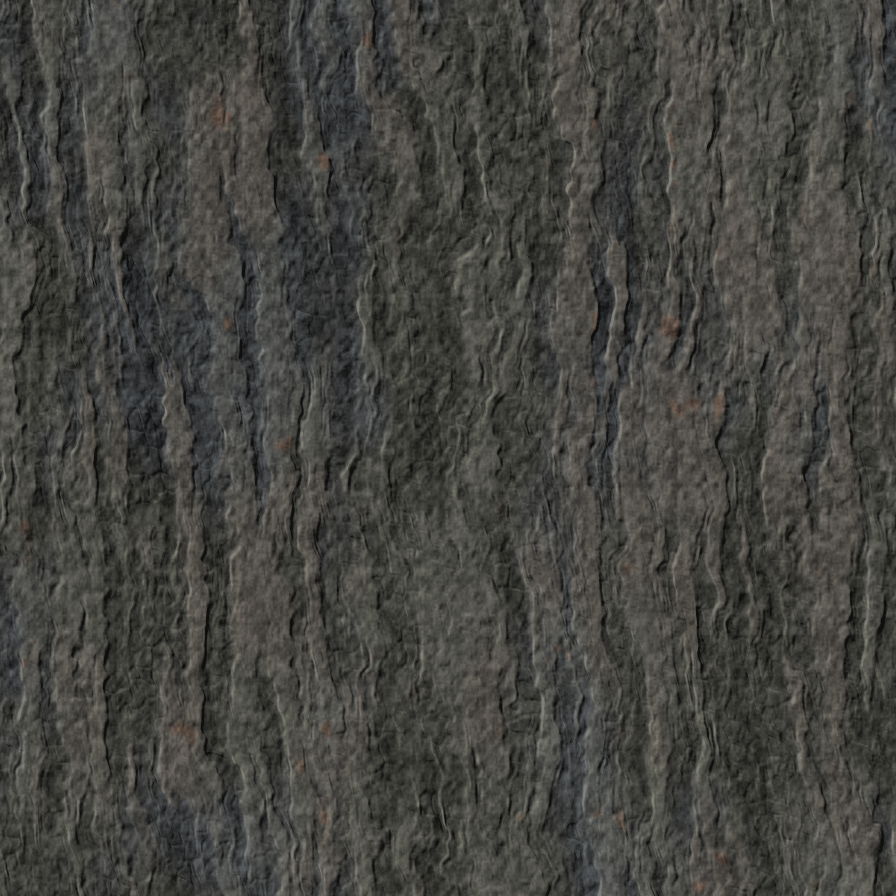
Reproduce this texture procedurally as a three.js fragment shader.

```glsl
// Weathered tree bark: long, narrow, ragged ridges over dark crumbling furrows.
// A height field of stretched noise and broken flakes is lit from the upper left,
// then tinted olive, slate and brown by depth and by broad patches.
varying vec2 vUv;

const vec3 OLIVE = vec3(1.0, 1.0, 0.92);
const vec3 SLATE = vec3(0.96, 1.0, 1.03);
const vec3 BROWN = vec3(1.06, 1.0, 0.93);
const vec3 RUST = vec3(1.18, 0.98, 0.85);

float hash(vec2 p) {
  return fract(sin(dot(p, vec2(127.1, 311.7))) * 43758.5453);
}

vec2 hash2(vec2 p) {
  return vec2(hash(p), hash(p + 19.19));
}

float noise(vec2 p) {
  vec2 cell = floor(p);
  vec2 f = fract(p);
  f = f * f * (3.0 - 2.0 * f);
  float low = mix(hash(cell), hash(cell + vec2(1.0, 0.0)), f.x);
  float high = mix(hash(cell + vec2(0.0, 1.0)), hash(cell + vec2(1.0, 1.0)), f.x);
  return mix(low, high, f.y);
}

float fbm(vec2 p) {
  float sum = 0.0;
  float weight = 0.5;
  for (int i = 0; i < 4; i++) {
    sum += weight * noise(p);
    p = p * 2.03 + 17.3;
    weight *= 0.5;
  }
  return sum / 0.9375;
}

// Random offset in both directions, each from -0.5 to 0.5
vec2 jitter(vec2 p) {
  return vec2(noise(p), noise(p + 37.7)) - 0.5;
}

// x: distance measure to the nearest crack, y: random value of the flake
vec2 flakes(vec2 p) {
  vec2 cell = floor(p);
  float nearest = 8.0;
  float second = 8.0;
  float id = 0.0;
  for (int j = -1; j <= 1; j++) {
    for (int i = -1; i <= 1; i++) {
      vec2 c = cell + vec2(float(i), float(j));
      float d = length(c + hash2(c) - p);
      if (d < nearest) {
        second = nearest;
        nearest = d;
        id = hash(c + 5.7);
      } else {
        second = min(second, d);
      }
    }
  }
  return vec2(second - nearest, id);
}

// Leaning, forking and ragged distortion of the vertical grain
vec2 warp(vec2 p) {
  float lean = 0.06 * p.y + 0.09 * (fbm(p * vec2(5.0, 4.0)) - 0.5);
  vec2 ragged = 0.011 * jitter(p * vec2(42.0, 30.0)) + 0.007 * jitter(p * vec2(110.0, 85.0));
  return p + vec2(lean, 0.0) + ragged;
}

// x: height, y: ridge mask, z: strand depth, w: fine grain
vec4 bark(vec2 p) {
  vec2 q = warp(p);
  float strands = fbm(q * vec2(50.0, 6.0));
  float ridge = smoothstep(0.4, 0.62, strands);
  vec2 flake = flakes(q * vec2(82.0, 46.0));
  float broken = smoothstep(0.3, 0.65, noise(q * vec2(34.0, 26.0) + 9.0));
  float plate = smoothstep(0.0, 0.3, flake.x);
  float grain = fbm(p * vec2(150.0, 105.0));
  float height = 0.55 * ridge + 0.5 * strands + 0.36 * grain;
  height += broken * mix(0.15, 0.09, ridge) * plate;
  height += mix(0.2, 0.1, ridge) * flake.y;
  return vec4(height, ridge, strands, grain);
}

// Brightness from slope, ridge height, crevice shadow and grain
float shade(vec4 surface, float relief, float patchTone) {
  float tone = 0.276 + 0.31 * relief + 0.065 * (surface.y - 0.5);
  tone += 0.24 * (surface.w - 0.5) + 0.06 * (patchTone - 0.5);
  tone -= 0.05 * (1.0 - smoothstep(0.24, 0.4, surface.z));
  tone += 0.12 * min(relief + 0.1, 0.0);
  return clamp(tone, 0.06, 0.5);
}

vec3 barkTint(vec2 p, float ridge) {
  float cool = smoothstep(0.48, 0.7, fbm(p * vec2(8.0, 3.5) + 31.0));
  float warm = smoothstep(0.45, 0.65, fbm(p * vec2(11.0, 5.0) + 53.0));
  float rust = smoothstep(0.72, 0.84, fbm(p * vec2(36.0, 22.0) + 71.0));
  vec3 tint = mix(OLIVE, SLATE, cool * (1.0 - 0.6 * ridge));
  tint = mix(tint, BROWN, 0.7 * warm * ridge);
  return mix(tint, RUST, rust * ridge);
}

void main() {
  vec2 toLight = vec2(-0.0024, 0.0026);
  vec4 surface = bark(vUv);
  float relief = surface.x - bark(vUv + toLight).x;
  float tone = shade(surface, relief, fbm(vUv * vec2(6.0, 3.0) + 11.0));
  gl_FragColor = vec4(tone * barkTint(vUv, surface.y), 1.0);
}
```
